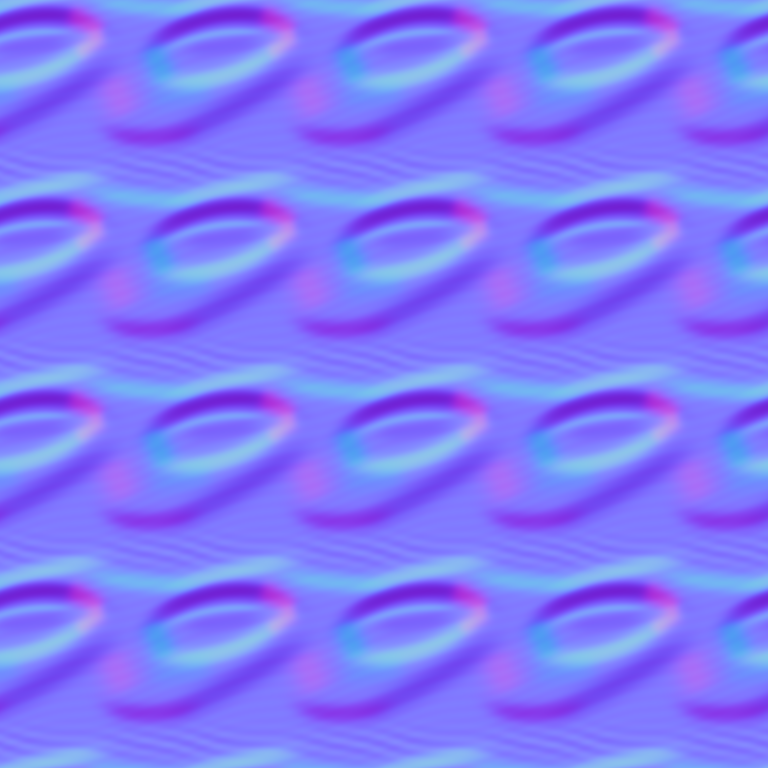
This texture map is drawn by a WebGL 2 fragment shader. Its source:

```glsl
#version 300 es
precision highp float;

uniform vec2 u_resolution;
out vec4 fragColor;

const float TAU = 6.283185;
const float REPEATS = 4.0;
const vec2 BASE_SLOPE = vec2(0.01, -0.04);

// Soft bowed brush from a to b: 1 on its spine, fading across and at the ends
float brush(vec2 p, vec2 a, vec2 b, float bow, float width) {
    vec2 along = b - a;
    float len = length(along);
    vec2 dir = along / len;
    vec2 q = p - 0.5 * (a + b);
    float t = dot(q, dir) / len;
    float across = dot(q, vec2(-dir.y, dir.x)) - bow * (1.0 - 4.0 * t * t);
    float taper = 16.0 * t * t * t * t;
    return exp(-across * across / (width * width) - taper);
}

// Upper ridge: bright crest above a steep dark face
vec2 ridgeSlope(vec2 p) {
    vec2 s = vec2(-0.12, 0.50) * brush(p, vec2(0.48, 1.00), vec2(1.02, 0.95), -0.01, 0.050);
    s += vec2(0.08, 0.62) * brush(p, vec2(0.93, 0.95), vec2(1.52, 1.08), 0.01, 0.050);
    s += vec2(-0.18, -1.10) * brush(p, vec2(0.81, 0.79), vec2(1.49, 0.885), 0.08, 0.047);
    s += vec2(0.60, -0.05) * brush(p, vec2(1.36, 0.93), vec2(1.53, 0.84), 0.0, 0.055);
    return s;
}

// Hollow: lit lower rim, cool left wall and a thin inner fold
vec2 hollowSlope(vec2 p) {
    vec2 s = vec2(0.12, 0.68) * brush(p, vec2(0.85, 0.573), vec2(1.49, 0.78), -0.065, 0.052);
    s += vec2(0.40, 0.00) * brush(p, vec2(1.40, 0.72), vec2(1.54, 0.81), 0.0, 0.045);
    s += vec2(-0.42, 0.25) * brush(p, vec2(0.78, 0.76), vec2(0.87, 0.58), 0.0, 0.070);
    s += vec2(-0.02, 0.35) * brush(p, vec2(0.85, 0.735), vec2(1.36, 0.83), 0.04, 0.022);
    s += vec2(-0.05, -0.20) * brush(p, vec2(0.98, 0.735), vec2(1.34, 0.78), 0.0, 0.040);
    s += vec2(-0.16, 0.14) * brush(p, vec2(0.78, 0.49), vec2(1.10, 0.53), 0.0, 0.070);
    return s;
}

// Lower lip: dark hooked fold with a warm haze at its left
vec2 lipSlope(vec2 p) {
    vec2 s = vec2(0.06, -0.62) * brush(p, vec2(0.56, 0.31), vec2(1.02, 0.33), -0.035, 0.050);
    s += vec2(-0.15, -0.48) * brush(p, vec2(0.94, 0.30), vec2(1.57, 0.65), -0.01, 0.065);
    s += vec2(0.32, -0.10) * brush(p, vec2(0.57, 0.60), vec2(0.66, 0.40), 0.0, 0.100);
    return s;
}

// Fine wrinkles from layered sines with whole frequencies, so they wrap
vec2 wrinkleSlope(vec2 p, float mask) {
    float warp = 1.2 * sin(TAU * p.x + 0.8) + 0.6 * sin(TAU * (2.0 * p.x - p.y));
    float falling = sin(TAU * (3.0 * p.x + 14.0 * p.y) + warp);
    float rising = sin(TAU * (5.0 * p.x - 17.0 * p.y) + 1.5 * warp);
    return vec2(0.03, 0.09) * mask * falling + vec2(-0.005, 0.018) * rising;
}

vec2 tileSlope(vec2 p) {
    vec2 s = BASE_SLOPE;
    float wrinkleMask = 0.0;
    // Neighbouring copies carry each brush across the tile borders
    for (int j = -1; j <= 1; j++) {
        for (int i = -1; i <= 1; i++) {
            vec2 q = p + vec2(i, j);
            s += ridgeSlope(q) + hollowSlope(q) + lipSlope(q);
            wrinkleMask += brush(q, vec2(0.50, 0.12), vec2(1.42, 0.13), 0.0, 0.080);
        }
    }
    return s + wrinkleSlope(p, wrinkleMask);
}

vec3 encodeNormal(vec2 slope) {
    return 0.5 + 0.5 * normalize(vec3(slope, 1.0));
}

void main() {
    vec2 uv = gl_FragCoord.xy / u_resolution;
    vec2 tile = fract(uv * REPEATS);
    fragColor = vec4(encodeNormal(tileSlope(tile)), 1.0);
}
```
